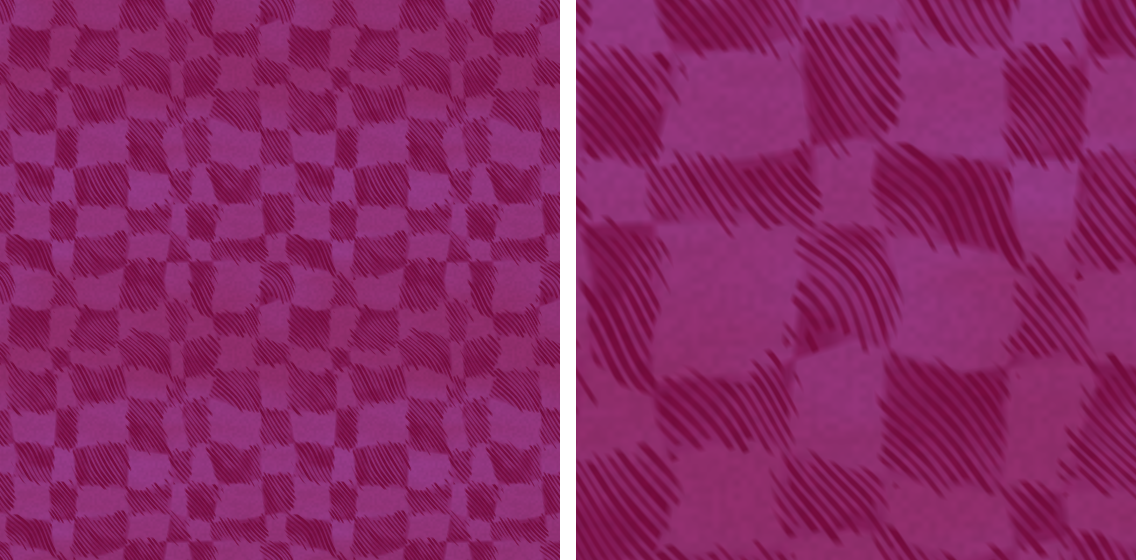
Left, the full canvas; right, a detail of the centre.
Reproduce this pattern procedurally as a Shadertoy shader.

```glsl
const float TILES = 2.0;          // tiles across and down
const int LINES = 8;              // checker lines per tile, each way
const float COLUMNS[8] = float[8](0.044, 0.18, 0.273, 0.443, 0.586, 0.677, 0.76, 0.927);
const float ROWS[8] = float[8](0.039, 0.161, 0.276, 0.404, 0.547, 0.674, 0.781, 0.901);
const float COLUMN_JITTER = 0.03;
const float ROW_JITTER = 0.04;
const float EDGE_SOFTNESS = 0.005;
const float RAGGEDNESS = 0.05;    // how far strokes over- or undershoot
const float STROKE_WOBBLE = 3.0;
// Maps a tile to (stroke index, position along the stroke); whole numbers wrap
const mat2 HATCH = mat2(64.0, 9.0, 48.0, -12.0);
const vec2 STROKE_DIRECTION = vec2(0.6, -0.8);
const vec3 VIOLET = vec3(0.58, 0.225, 0.525);
const vec3 ROSE = vec3(0.56, 0.175, 0.415);
const vec3 WASH = vec3(0.53, 0.13, 0.385);
const vec3 INK = vec3(0.455, 0.04, 0.235);
const float GRAIN = 0.07;
const float PI = 3.14159;

float hash(vec2 cell) {
    vec3 q = fract(cell.xyx * 0.1031);
    q += dot(q, q.yzx + 33.33);
    return fract((q.x + q.y) * q.z);
}

// Value noise over the tile, wrapping after the given number of cells
float wrapNoise(vec2 p, vec2 cells) {
    p *= cells;
    vec2 i = floor(p);
    vec2 f = smoothstep(0.0, 1.0, p - i);
    vec2 a = mod(i, cells);
    vec2 b = mod(i + 1.0, cells);
    return mix(mix(hash(a), hash(vec2(b.x, a.y)), f.x),
               mix(hash(vec2(a.x, b.y)), hash(b), f.x), f.y);
}

// Hash on the slanted stroke lattice, reduced so that it wraps with the tile
float strokeHash(vec2 id, float seed) {
    mat2 adjugate = mat2(HATCH[1][1], -HATCH[0][1], -HATCH[1][0], HATCH[0][0]);
    float area = abs(HATCH[0][0] * HATCH[1][1] - HATCH[1][0] * HATCH[0][1]);
    return hash(mod(adjugate * id, area) + seed);
}

// Separate for each stroke, smooth along it
float strokeNoise(vec2 st, float seed) {
    vec2 id = floor(st);
    return mix(strokeHash(id, seed), strokeHash(id + vec2(0.0, 1.0), seed),
               smoothstep(0.0, 1.0, st.y - id.y));
}

// Alternates between -1 and 1 across a set of crooked lines
float stripes(float across, float along, float lines[8], float jitter, float seed) {
    float side = 1.0;
    float count = float(LINES);
    float knot = floor(along * count);
    float between = along * count - knot;
    for (int i = 0; i < LINES; i++) {
        float row = seed + float(i);
        float bend = mix(hash(vec2(mod(knot, count), row)),
                         hash(vec2(mod(knot + 1.0, count), row)), between);
        float position = lines[i] + jitter * (2.0 * bend - 1.0);
        side *= clamp(sin(PI * (across - position)) / (PI * EDGE_SOFTNESS), -1.0, 1.0);
    }
    return side;
}

// 1 in the hatched checks, 0 in the plain ones
float checker(vec2 p) {
    float columns = stripes(p.x, p.y, COLUMNS, COLUMN_JITTER, 11.0);
    float rows = stripes(p.y, p.x, ROWS, ROW_JITTER, 37.0);
    return 0.5 + 0.5 * columns * rows;
}

void mainImage(out vec4 fragColor, in vec2 fragCoord) {
    vec2 p = fragCoord / iResolution.xy * TILES;

    // Paper, drifting between two tints
    float cloud = wrapNoise(p, vec2(5.0, 9.0)) + 0.5 * wrapNoise(p, vec2(9.0, 32.0));
    float tone = 0.5 - 0.35 * cos(2.0 * PI * (p.y - 0.27)) + 0.6 * (cloud - 0.75);
    vec3 color = mix(VIOLET, ROSE, clamp(tone, 0.0, 1.0));

    // Hatching strokes
    vec2 st = HATCH * p;
    st.x += STROKE_WOBBLE * wrapNoise(p, vec2(7.0));
    float reach = strokeNoise(st, 3.0) - 0.5;
    float pressure = strokeNoise(st, 71.0);
    float halfWidth = mix(0.2, 0.38, pressure);
    float stroke = 1.0 - smoothstep(halfWidth - 0.2, halfWidth + 0.12, abs(fract(st.x) - 0.5));
    float hatched = checker(p + STROKE_DIRECTION * RAGGEDNESS * reach);

    // Wash below the strokes, with blotches where the ink pooled
    float blotch = smoothstep(0.5, 0.9, wrapNoise(p, vec2(17.0)));
    float check = checker(p);
    color = mix(color, WASH, check * (0.5 + 0.4 * blotch));
    color = mix(color, INK, hatched * stroke * mix(0.6, 1.0, pressure));
    color = mix(color, INK, check * blotch * 0.35);

    // Fine grain
    color *= 1.0 + GRAIN * (wrapNoise(p, vec2(120.0)) - 0.5);
    fragColor = vec4(color, 1.0);
}
```
